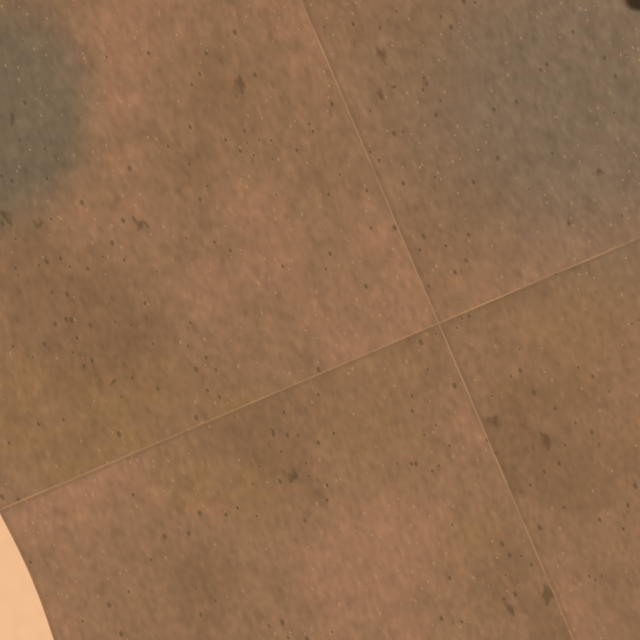
Reproduce this texture procedurally as a three.js fragment shader.

```glsl
varying vec2 vUv;

const vec2 CROSSING = vec2(0.685, 0.495);
const float TILT = 0.402;
const float TILE_SIZE = 0.75;

const vec3 CLAY = vec3(0.565, 0.422, 0.304);
const vec3 ROSY = vec3(0.605, 0.447, 0.328);
const vec3 OCHRE = vec3(0.565, 0.425, 0.275);
const vec3 UMBER = vec3(0.515, 0.385, 0.27);
const vec3 COOL_GREY = vec3(0.485, 0.412, 0.335);
const vec3 OLIVE_GREY = vec3(0.445, 0.385, 0.305);
const vec3 PIT = vec3(0.33, 0.265, 0.175);
const vec3 FLECK = vec3(0.74, 0.58, 0.44);
const vec3 GROUT = vec3(0.69, 0.53, 0.38);
const vec3 PALE_TRIM = vec3(0.94, 0.74, 0.56);

float hash(vec2 p) {
  return fract(sin(dot(p, vec2(127.1, 311.7))) * 43758.5);
}

vec2 hash2(vec2 p) {
  return vec2(hash(p), hash(p + 17.3));
}

// Soft cellular noise: signed bumps scattered one per cell
float blotches(vec2 p, float seed) {
  vec2 cell = floor(p);
  float sum = 0.0;
  for (int y = -1; y <= 1; y++) {
    for (int x = -1; x <= 1; x++) {
      vec2 id = cell + vec2(float(x), float(y));
      vec2 d = p - id - hash2(id + seed);
      float fall = max(0.0, 1.0 - dot(d, d));
      sum += (hash(id + seed + 41.7) * 2.0 - 1.0) * fall * fall;
    }
  }
  return sum;
}

float layeredBlotches(vec2 p, float seed) {
  float sum = 0.0;
  float weight = 0.6;
  for (int i = 0; i < 4; i++) {
    sum += weight * blotches(p, seed + float(i) * 7.1);
    p = p * 2.03 + 3.7;
    weight *= 0.55;
  }
  return sum;
}

// Scattered spots of random size; amount is the share of cells filled
float spots(vec2 p, float amount, float maxRadius, float seed) {
  vec2 cell = floor(p);
  float mask = 0.0;
  for (int y = -1; y <= 1; y++) {
    for (int x = -1; x <= 1; x++) {
      vec2 id = cell + vec2(float(x), float(y));
      float radius = maxRadius * mix(0.35, 1.0, hash(id + seed + 5.9));
      float d = length(p - id - hash2(id + seed));
      float present = step(hash(id + seed + 23.1), amount);
      mask = max(mask, present * (1.0 - smoothstep(radius * 0.25, radius, d)));
    }
  }
  return mask;
}

float softEllipse(vec2 p, vec2 center, vec2 radii, float inner) {
  return 1.0 - smoothstep(inner, 1.0, length((p - center) / radii));
}

float line(float distance, float halfWidth) {
  return 1.0 - smoothstep(halfWidth * 0.3, halfWidth * 1.7, abs(distance));
}

float seamDistance(float x) {
  return (fract(x / TILE_SIZE + 0.5) - 0.5) * TILE_SIZE;
}

void main() {
  float c = cos(TILT);
  float s = sin(TILT);
  vec2 p = mat2(c, -s, s, c) * (vUv - CROSSING);
  vec2 tile = floor(p / TILE_SIZE);
  vec2 slab = p + tile * 5.3;

  // Broad mottling, different on each tile
  float cloud = layeredBlotches(slab * 5.0, 2.0);
  float tint = layeredBlotches(slab * 3.5, 19.0);
  vec3 color = mix(CLAY, ROSY, smoothstep(0.0, 0.6, cloud));
  color = mix(color, UMBER, 0.8 * smoothstep(0.0, 0.6, -cloud));
  color = mix(color, OCHRE, 0.5 * smoothstep(0.05, 0.6, tint));
  color *= 0.985 + 0.03 * hash(tile + 3.0);

  // Cool worn areas
  vec2 worn = vUv + 0.035 * vec2(cloud, tint);
  color = mix(color, COOL_GREY, 0.8 * softEllipse(worn, vec2(0.96, 0.86), vec2(0.48, 0.4), 0.25));
  color = mix(color, OLIVE_GREY, 0.85 * softEllipse(worn, vec2(0.0, 0.82), vec2(0.2, 0.25), 0.5));

  // Fine streaked grain
  float grain = blotches(slab * vec2(170.0, 95.0), 31.0);
  float grit = blotches(slab * vec2(75.0, 48.0), 53.0);
  color *= 1.0 + 0.045 * grain + 0.035 * grit;

  // Pale flecks, dark pits and larger stains
  float fleck = spots(slab * vec2(95.0, 65.0), 0.1 + 0.12 * cloud, 0.34, 61.0);
  float pit = spots(slab * vec2(64.0, 42.0), 0.09 - 0.12 * cloud, 0.32, 73.0);
  vec2 ragged = slab * vec2(18.0, 15.0) + 0.14 * vec2(grit, grain);
  float stain = spots(ragged, 0.07 - 0.12 * cloud, 0.28, 89.0);
  color = mix(color, FLECK, 0.38 * fleck);
  color = mix(color, PIT, 0.5 * pit);
  color = mix(color, PIT, 0.5 * stain);

  // Thin uneven grout with a faint shaded side
  vec2 seam = vec2(seamDistance(p.x), seamDistance(p.y));
  float wear = clamp(0.42 + 0.35 * blotches(p * 19.0, 97.0), 0.12, 0.75);
  float shade = max(line(seam.x - 0.004, 0.003), line(seam.y + 0.004, 0.003));
  float grout = max(line(seam.x, 0.0015), line(seam.y, 0.0015));
  color = mix(color, UMBER * 0.92, 0.3 * shade);
  color = mix(color, GROUT, wear * grout);

  // Pale curved trim and dark corner
  float trimEdge = p.x + 0.747 - 0.006 * cos(p.y * 14.0 + 1.6);
  color = mix(color, UMBER, 0.35 * line(trimEdge - 0.003, 0.004));
  vec3 trim = PALE_TRIM * (1.0 + 0.01 * grit);
  color = mix(color, trim, 1.0 - smoothstep(-0.002, 0.002, trimEdge));
  color = mix(color, PIT * 0.7, softEllipse(vUv, vec2(1.0), vec2(0.03, 0.022), 0.5));

  gl_FragColor = vec4(color, 1.0);
}
```
